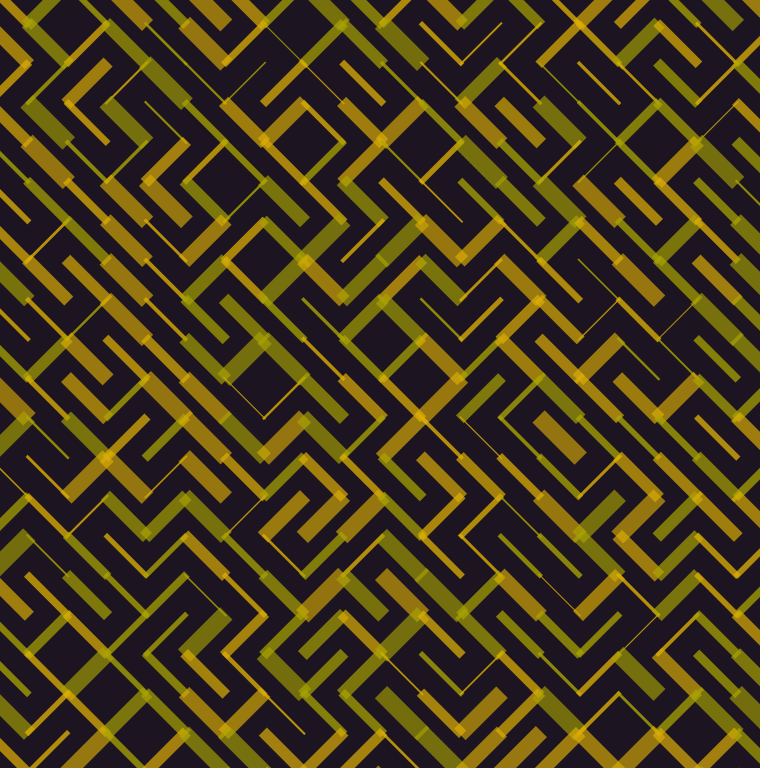
Write a Shadertoy shader that draws this pattern.

```glsl
// Diagonal maze of translucent gold and olive bars on a dark violet ground.

#define CELLS 19.5                  // cells per canvas height
#define OFFSET vec2(0.29, 0.11)     // shift of the grid, in cells
#define SEED vec2(17.0, 43.0)
#define FALLING_SHARE 0.62          // share of bars running down to the right
#define GOLD_SHARE 0.53
#define WIDTH_RANGE vec2(0.025, 0.45) // thinnest and widest bar, in cells
#define ALPHA_RANGE vec2(0.83, 0.62)  // opacity of thinnest and widest bar
#define END_OVERLAP 0.05            // how far a bar passes its corner, in cells
#define GROUND vec3(0.11, 0.08, 0.13)
#define GOLD vec3(0.86, 0.68, 0.02)
#define OLIVE vec3(0.66, 0.64, 0.01)

// Four random values in 0..1 per cell
vec4 hash42(vec2 p) {
    vec4 q = fract(p.xyxy * vec4(0.1031, 0.1030, 0.0973, 0.1099));
    q += dot(q, q.wzxy + 33.33);
    return fract((q.xxyz + q.yzzw) * q.zywx);
}

// Smoothed coverage of a bar centred at the origin, lying along dir
float barCoverage(vec2 p, vec2 dir, vec2 halfSize, float pixel) {
    vec2 local = vec2(dot(p, dir), dot(p, vec2(-dir.y, dir.x)));
    vec2 inside = clamp(0.5 + (halfSize - abs(local)) / pixel, 0.0, 1.0);
    return inside.x * inside.y;
}

void mainImage(out vec4 fragColor, in vec2 fragCoord) {
    float pixel = CELLS / iResolution.y;
    vec2 p = fragCoord * pixel + OFFSET;
    vec2 home = floor(p);
    vec3 color = GROUND;

    // Layer the bars of the neighbouring cells, row by row from the top
    for (int y = 1; y >= -1; y--) {
        for (int x = -1; x <= 1; x++) {
            vec2 cell = home + vec2(x, y);
            vec4 rnd = hash42(cell + SEED);

            vec2 dir = vec2(1.0, rnd.x < FALLING_SHARE ? -1.0 : 1.0) * sqrt(0.5);
            float width = mix(WIDTH_RANGE.x, WIDTH_RANGE.y, rnd.y);
            float alpha = mix(ALPHA_RANGE.x, ALPHA_RANGE.y, rnd.y);
            vec3 tint = rnd.z < GOLD_SHARE ? GOLD : OLIVE;

            vec2 halfSize = vec2(sqrt(0.5) + END_OVERLAP, 0.5 * width);
            float cover = barCoverage(p - cell - 0.5, dir, halfSize, pixel);
            color = mix(color, tint, cover * alpha);
        }
    }
    fragColor = vec4(color, 1.0);
}
```
